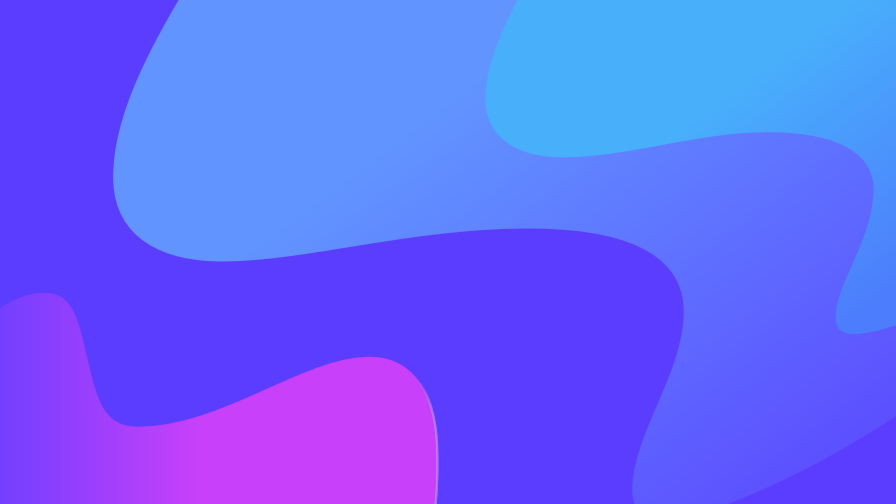
Write a Shadertoy shader that draws this background.

```glsl
// Flowing layered waves: blue, cyan and magenta blobs over a violet ground.
// Each blob is a chain of cubic Bezier curves closed around an off-canvas corner,
// turned into a signed distance and filled with a linear gradient.

const vec2 CANVAS = vec2(16.0, 9.0);
const int SPANS = 7;              // Bezier spans per outline
const int STEPS = 16;             // line pieces per span
const int KNOTS = SPANS * 3 + 1;

const vec3 VIOLET      = vec3(0.357, 0.239, 1.0);
const vec3 SKY_BLUE    = vec3(0.380, 0.580, 1.0);
const vec3 INDIGO      = vec3(0.360, 0.290, 1.0);
const vec3 CYAN        = vec3(0.282, 0.690, 0.985);
const vec3 AZURE       = vec3(0.300, 0.490, 0.990);
const vec3 PURPLE      = vec3(0.450, 0.245, 1.0);
const vec3 MAGENTA     = vec3(0.784, 0.252, 0.980);
const vec3 RIM_COLOUR  = vec3(0.850, 0.720, 1.0);

const vec2 SLOPE         = vec2(0.6, 0.8);    // right and down
const vec2 BLUE_RANGE    = vec2(6.25, 16.25); // gradient start and end
const vec2 CYAN_RANGE    = vec2(9.06, 13.75);
const vec2 MAGENTA_RANGE = vec2(0.0, 3.55);
const float RIM_WIDTH    = 0.012;
const float RIM_STRENGTH = 0.45;

const vec2 TOP_RIGHT   = vec2(16.46, 9.17);
const vec2 BOTTOM_LEFT = vec2(-0.42, -0.27);

// Outlines: shared end points with two handles between them
const vec2 BLUE_WAVE[KNOTS] = vec2[KNOTS](
    vec2(3.29, 9.17), vec2(2.46, 7.79), vec2(2.02, 6.75),
    vec2(2.02, 5.83), vec2(2.02, 4.83), vec2(2.79, 4.33),
    vec2(3.96, 4.33), vec2(5.46, 4.33), vec2(7.33, 4.92),
    vec2(9.44, 4.92), vec2(11.25, 4.92), vec2(12.21, 4.42),
    vec2(12.21, 3.44), vec2(12.21, 2.33), vec2(11.29, 1.25),
    vec2(11.29, 0.25), vec2(11.29, -0.4), vec2(11.98, -0.5),
    vec2(13.0, 0.0), vec2(14.17, 0.46), vec2(15.15, 1.0),
    vec2(16.25, 1.73));

const vec2 CYAN_WAVE[KNOTS] = vec2[KNOTS](
    vec2(9.33, 9.17), vec2(8.88, 8.33), vec2(8.67, 7.75),
    vec2(8.67, 7.23), vec2(8.67, 6.56), vec2(9.21, 6.19),
    vec2(10.04, 6.19), vec2(11.21, 6.19), vec2(12.46, 6.64),
    vec2(13.71, 6.64), vec2(14.9, 6.64), vec2(15.6, 6.29),
    vec2(15.6, 5.63), vec2(15.6, 4.73), vec2(14.92, 3.94),
    vec2(14.92, 3.33), vec2(14.92, 2.92), vec2(15.38, 3.0),
    vec2(16.0, 3.19), vec2(16.15, 3.25), vec2(16.3, 3.3),
    vec2(16.46, 3.36));

const vec2 MAGENTA_WAVE[KNOTS] = vec2[KNOTS](
    vec2(-0.42, 3.25), vec2(-0.27, 3.33), vec2(-0.13, 3.43),
    vec2(0.0, 3.5), vec2(0.27, 3.67), vec2(0.52, 3.77),
    vec2(0.79, 3.77), vec2(1.19, 3.77), vec2(1.33, 3.5),
    vec2(1.46, 3.02), vec2(1.71, 2.02), vec2(1.75, 1.38),
    vec2(2.46, 1.38), vec2(3.96, 1.38), vec2(5.42, 2.63),
    vec2(6.6, 2.63), vec2(7.42, 2.63), vec2(7.81, 1.92),
    vec2(7.81, 0.88), vec2(7.82, 0.46), vec2(7.79, 0.04),
    vec2(7.75, -0.27));

vec2 bezier(vec2 a, vec2 b, vec2 c, vec2 d, float t) {
    float s = 1.0 - t;
    return s * s * (s * a + 3.0 * t * b) + t * t * (3.0 * s * c + t * d);
}

// Updates the nearest squared distance and the even-odd side with one edge
void addEdge(vec2 p, vec2 a, vec2 b, inout float nearest, inout float side) {
    vec2 edge = b - a, q = p - a;
    vec2 offset = q - edge * clamp(dot(q, edge) / dot(edge, edge), 0.0, 1.0);
    nearest = min(nearest, dot(offset, offset));
    if ((a.y > p.y) != (b.y > p.y) && q.x < edge.x * q.y / edge.y) side = -side;
}

// Signed distance to an outline, negative inside
float waveDistance(vec2 p, vec2 knots[KNOTS], vec2 corner) {
    float nearest = 1e4, side = 1.0;
    vec2 last = knots[0];
    for (int i = 0; i < SPANS; i++) {
        int k = 3 * i;
        for (int j = 1; j <= STEPS; j++) {
            vec2 next = bezier(knots[k], knots[k + 1], knots[k + 2], knots[k + 3],
                               float(j) / float(STEPS));
            addEdge(p, last, next, nearest, side);
            last = next;
        }
    }
    addEdge(p, last, corner, nearest, side);
    addEdge(p, corner, knots[0], nearest, side);
    return side * sqrt(nearest);
}

vec3 ramp(vec3 from, vec3 to, vec2 range, float x) {
    return mix(from, to, clamp((x - range.x) / (range.y - range.x), 0.0, 1.0));
}

void mainImage(out vec4 fragColor, in vec2 fragCoord) {
    vec2 p = fragCoord / iResolution.xy * CANVAS;
    float soft = CANVAS.y / iResolution.y;
    float diagonal = dot(SLOPE, vec2(p.x, CANVAS.y - p.y));

    float blue = waveDistance(p, BLUE_WAVE, TOP_RIGHT);
    float cyan = waveDistance(p, CYAN_WAVE, TOP_RIGHT);
    float magenta = waveDistance(p, MAGENTA_WAVE, BOTTOM_LEFT);

    // Layers from back to front
    vec3 colour = VIOLET;
    colour = mix(colour, ramp(SKY_BLUE, INDIGO, BLUE_RANGE, diagonal), clamp(0.5 - blue / soft, 0.0, 1.0));
    colour = mix(colour, ramp(CYAN, AZURE, CYAN_RANGE, diagonal), clamp(0.5 - cyan / soft, 0.0, 1.0));
    colour = mix(colour, ramp(PURPLE, MAGENTA, MAGENTA_RANGE, p.x), clamp(0.5 - magenta / soft, 0.0, 1.0));

    // Faint pale rim on the right flank of the magenta wave
    float rim = 1.0 - smoothstep(RIM_WIDTH, RIM_WIDTH + soft, abs(magenta));
    colour = mix(colour, RIM_COLOUR, RIM_STRENGTH * rim * smoothstep(7.4, 7.8, p.x));

    fragColor = vec4(colour, 1.0);
}
```
